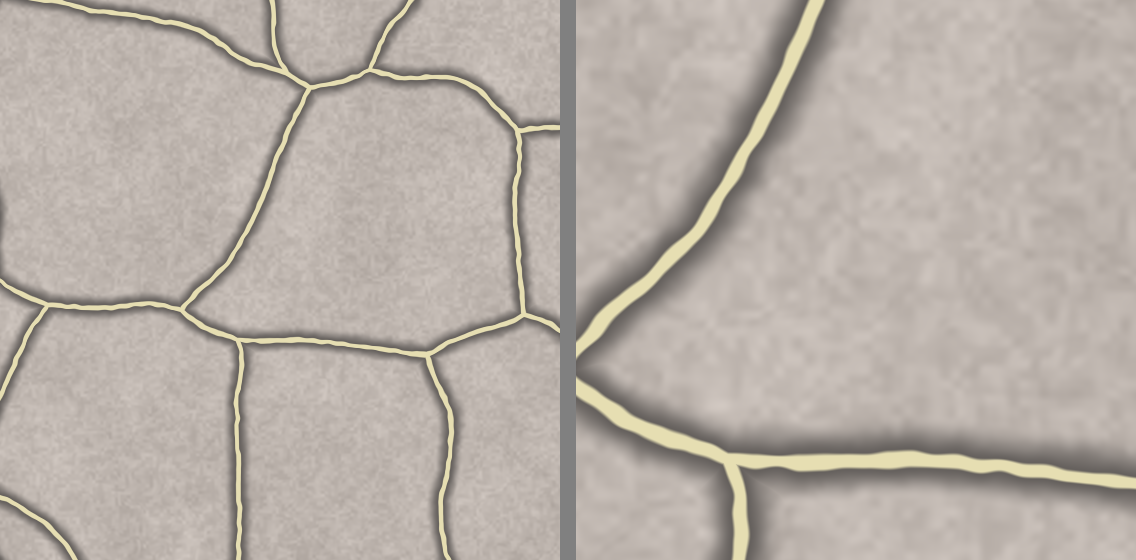
Left, the full canvas; right, a detail of the centre.
Write a WebGL 1 fragment shader that draws this texture.

```glsl
precision highp float;
// Grainy stone slabs divided by thin pale seams with soft dark shadows.
uniform vec2 u_resolution;

const float CELLS = 2.3; // slabs across the canvas

vec2 hash22(vec2 p) {
  vec3 q = fract(p.xyx * vec3(0.1031, 0.1030, 0.0973));
  q += dot(q, q.yzx + 33.33);
  return fract((q.xx + q.yz) * q.zy);
}

// Two channels of smooth value noise, centred on zero
vec2 noise2(vec2 p) {
  vec2 i = floor(p);
  vec2 f = fract(p);
  f = f * f * (3.0 - 2.0 * f);
  vec2 low = mix(hash22(i), hash22(i + vec2(1.0, 0.0)), f.x);
  vec2 high = mix(hash22(i + vec2(0.0, 1.0)), hash22(i + 1.0), f.x);
  return mix(low, high, f.y) - 0.5;
}

// Broad bends that curve the seams
vec2 bend(vec2 p) {
  return p + 0.10 * noise2(p * 3.5 + 4.0) + 0.028 * noise2(p * 11.0 + 19.0);
}

vec2 site(vec2 cell) {
  return cell + 0.5 + 0.82 * (hash22(cell + 27.0) - 0.5);
}

// Distance to the nearest seam, corrected for the stretch of the bend
float seamDistance(vec2 p) {
  const float STEP = 0.002;
  vec2 q = bend(p);
  vec2 stretchX = (bend(p + vec2(STEP, 0.0)) - q) / STEP;
  vec2 stretchY = (bend(p + vec2(0.0, STEP)) - q) / STEP;
  q *= CELLS;

  // Find the nearest slab centre
  vec2 home = floor(q);
  vec2 nearest = vec2(0.0);
  vec2 nearestCell = home;
  float best = 100.0;
  for (int y = -1; y <= 1; y++) {
    for (int x = -1; x <= 1; x++) {
      vec2 cell = home + vec2(float(x), float(y));
      vec2 toSite = site(cell) - q;
      float d = dot(toSite, toSite);
      if (d < best) {
        best = d;
        nearest = toSite;
        nearestCell = cell;
      }
    }
  }

  // Measure to the bisectors with its neighbours
  float edge = 100.0;
  for (int y = -2; y <= 2; y++) {
    for (int x = -2; x <= 2; x++) {
      if (x == 0 && y == 0) continue;
      vec2 toSite = site(nearestCell + vec2(float(x), float(y))) - q;
      vec2 normal = normalize(toSite - nearest);
      float d = dot(0.5 * (toSite + nearest), normal);
      float stretch = length(vec2(dot(normal, stretchX), dot(normal, stretchY)));
      edge = min(edge, d / max(stretch, 0.3));
    }
  }
  return edge / CELLS;
}

// Fine mottling with faint broader patches
float stoneGrain(vec2 p) {
  vec2 swirl = p + 0.008 * noise2(p * 45.0);
  float fine = 0.065 * noise2(swirl * 150.0).x + 0.04 * noise2(swirl * 72.0 + 8.0).y;
  float broad = 0.025 * noise2(p * 26.0 + 3.0).x + 0.045 * noise2(p * 9.0 + 7.0).y;
  return fine + broad;
}

void main() {
  vec2 p = gl_FragCoord.xy / min(u_resolution.x, u_resolution.y);
  float pixel = 1.0 / min(u_resolution.x, u_resolution.y);

  // Small wobble roughens the seams
  float d = seamDistance(p + 0.0035 * noise2(p * 75.0));

  vec3 stone = vec3(0.748, 0.713, 0.687) + stoneGrain(p);
  vec3 shadow = vec3(0.38, 0.362, 0.35);
  vec3 seam = vec3(0.90, 0.87, 0.70);

  vec3 color = mix(shadow, stone, smoothstep(0.002, 0.026, d));
  float blur = max(0.0012, 0.7 * pixel);
  color = mix(seam, color, smoothstep(0.0041 - blur, 0.0041 + blur, d));
  gl_FragColor = vec4(color, 1.0);
}
```
